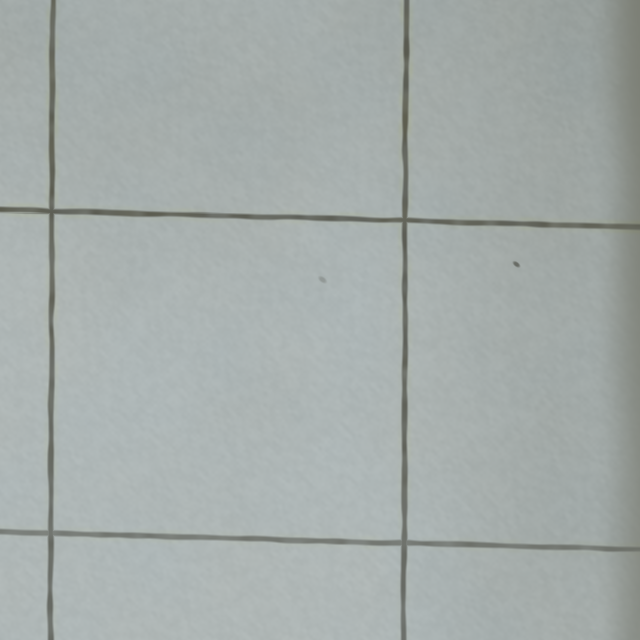
Reproduce this pattern procedurally as a Shadertoy shader.

```glsl
// Large pale wall tiles divided by thin, slightly tilted grout lines.
// A skewed repeating grid gives the joints; value noise adds wobble, uneven
// grout and mottled glaze, and broad gradients shade the top and right side.

#define TILE vec2(0.552, 0.504)      // tile size
#define ORIGIN vec2(0.0785, 0.1685)  // lowest left joint crossing
#define SKEW vec2(0.004, -0.027)     // lean of uprights, fall of level joints
#define HALF_WIDTH 0.0040            // half of the joint width
#define SOFTNESS 0.0024              // blur of the joint edge
#define WOBBLE 0.0022                // waviness of the joints
#define GRAIN 0.022                  // strength of the glaze texture
#define LIGHT_TILE vec3(0.685, 0.717, 0.715)
#define SHADED_TILE vec3(0.595, 0.624, 0.612)
#define EDGE_SHADE vec3(0.475, 0.485, 0.445)
#define GROUT_DARK vec3(0.335, 0.340, 0.310)
#define GROUT_PALE vec3(0.430, 0.445, 0.425)

float hash(vec2 p) {
    return fract(sin(dot(p, vec2(127.1, 311.7))) * 43758.5453);
}

float noise(vec2 p) {
    vec2 i = floor(p);
    vec2 f = fract(p);
    f = f * f * (3.0 - 2.0 * f);
    return mix(mix(hash(i), hash(i + vec2(1.0, 0.0)), f.x),
               mix(hash(i + vec2(0.0, 1.0)), hash(i + vec2(1.0, 1.0)), f.x), f.y);
}

float fbm(vec2 p) {
    float sum = 0.0;
    float amp = 0.5;
    for (int i = 0; i < 4; i++) {
        sum += amp * noise(p);
        p = p * 2.03 + 17.3;
        amp *= 0.5;
    }
    return sum / 0.9375;
}

// Signed offsets to the nearest upright (x) and level (y) joint
vec2 jointOffset(vec2 uv) {
    vec2 wave = vec2(noise(vec2(uv.y * 22.0, 3.0 + floor(uv.x * 3.0))),
                     noise(vec2(uv.x * 22.0, 9.0 + floor(uv.y * 3.0)))) - 0.5;
    vec2 cell = (uv - SKEW * uv.yx - ORIGIN + WOBBLE * wave) / TILE;
    return (cell - round(cell)) * TILE;
}

vec3 tileColor(vec2 uv) {
    // Broad shading, darker to the top and the right
    float shade = 0.48 * smoothstep(0.35, 1.0, uv.y)
                + 0.52 * smoothstep(0.48, 0.95, uv.x)
                + 0.35 * (fbm(uv * 5.0) - 0.5);
    vec3 color = mix(LIGHT_TILE, SHADED_TILE, clamp(shade, 0.0, 1.0));

    // Slanted fine grain and faint colour drift
    vec2 slant = vec2(uv.x + uv.y, uv.y - uv.x);
    color += GRAIN * (noise(slant * vec2(110.0, 65.0)) - 0.5);
    color += 0.5 * GRAIN * (noise(uv * 210.0) - 0.5);
    color += vec3(0.012, 0.0, -0.012) * (fbm(uv * 9.0 + 40.0) - 0.5);

    // Shadow along the right border
    float border = smoothstep(0.925, 1.01, uv.x + 0.015 * (noise(uv * 7.0) - 0.5));
    return mix(color, EDGE_SHADE, border * mix(0.65, 0.9, uv.y));
}

float speck(vec2 uv, vec2 center, float radius) {
    vec2 d = uv - center;
    d = vec2(d.x + 0.6 * d.y, d.y);
    return 1.0 - smoothstep(0.3 * radius, radius, length(d));
}

void mainImage(out vec4 fragColor, in vec2 fragCoord) {
    vec2 uv = fragCoord / iResolution.xy;
    float blur = max(SOFTNESS, 0.75 / min(iResolution.x, iResolution.y));
    vec3 color = tileColor(uv);

    // Small blemishes in the glaze
    color = mix(color, GROUT_DARK, 0.75 * speck(uv, vec2(0.807, 0.587), 0.0065));
    color = mix(color, GROUT_PALE, 0.40 * speck(uv, vec2(0.504, 0.563), 0.0075));

    // Warm fringe beside the joints, stronger higher up
    vec2 offset = jointOffset(uv);
    vec2 fringe = exp(-pow((abs(offset) - 0.007) / 0.004, vec2(2.0)));
    float warmth = max(fringe.x, fringe.y) * mix(0.3, 1.0, uv.y);
    color += vec3(0.004, 0.003, -0.035) * warmth * noise(uv * 45.0) * 1.5;

    // Grout with uneven width, depth and hue
    float width = HALF_WIDTH * mix(0.82, 1.18, noise(uv * 38.0 + 5.0));
    vec2 cover = 1.0 - smoothstep(width - blur, width + blur, abs(offset));
    cover.y *= mix(0.82, 1.0, smoothstep(0.2, 0.5, uv.y));
    float wear = 0.65 * noise(uv * 60.0) + 0.35 * (1.0 - uv.y);
    vec3 grout = mix(GROUT_DARK, GROUT_PALE, wear);
    grout += vec3(0.012, 0.003, -0.035) * uv.y * noise(uv * 30.0 + 11.0);
    color = mix(color, grout, max(cover.x, cover.y) * mix(1.0, 0.88, wear));

    fragColor = vec4(clamp(color, 0.0, 1.0), 1.0);
}
```
